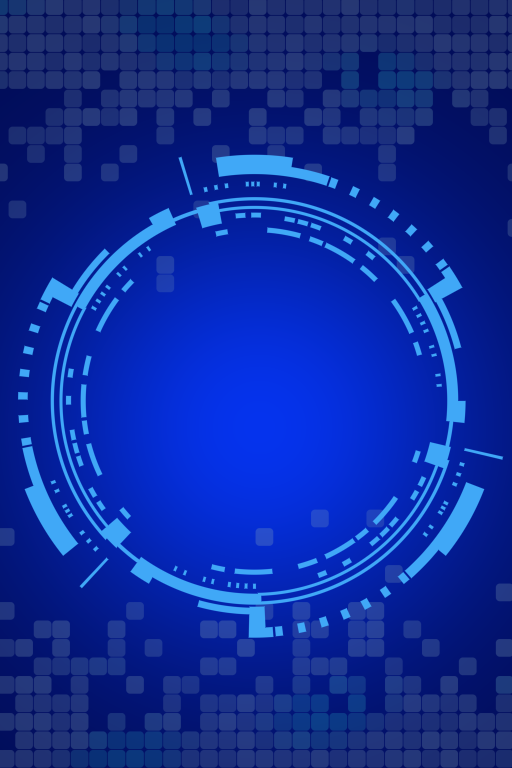
Reproduce this background procedurally as a WebGL 1 fragment shader.

```glsl
precision highp float;
uniform vec2 u_resolution;

float softness; // edge width, in ring radii

float hash(vec2 cell) {
  return fract(sin(dot(cell, vec2(12.99, 78.23))) * 4375.85);
}

// Piece of a ring: s = (degrees, radius)
float arc(vec2 s, float from, float to, float inner, float outer) {
  vec2 edge = abs(s - 0.5 * vec2(from + to, inner + outer)) - 0.5 * vec2(to - from, outer - inner);
  edge.x *= radians(s.y);
  return 1.0 - smoothstep(-softness, softness, max(edge.x, edge.y));
}

// Evenly spaced ring pieces, centred on start + k * spacing
float dashes(vec2 s, float start, float spacing, float count, float width, float inner, float outer) {
  float k = clamp(floor((s.x - start) / spacing + 0.5), 0.0, count - 1.0);
  float middle = start + k * spacing;
  return arc(s, middle - 0.5 * width, middle + 0.5 * width, inner, outer);
}

// Rounded tiles that thin out with depth from the edge
vec2 tiles(vec2 q, float density, float falloff, float seed) {
  const float pitch = 0.0361;
  vec2 cell = floor(q / pitch);
  vec2 local = abs(q - (cell + 0.5) * pitch);
  float depth = (cell.y + 0.5) * pitch;
  float chance = max(density - falloff * depth, 0.035 * step(depth, 0.5));
  float shape = length(max(local - 0.0095, 0.0)) - 0.0078;
  float pixel = 0.7 / u_resolution.x;
  float cover = 1.0 - smoothstep(-pixel, pixel, shape);
  float shown = step(hash(cell + seed), chance);
  float strength = 0.19 + 0.08 * hash(cell + seed + 31.0);
  float patches = sin(cell.x * 0.55 + seed) + sin(cell.x * 0.23 - cell.y * 0.9);
  float tint = smoothstep(0.0, 1.8, patches) * (1.0 - smoothstep(0.1, 0.25, depth));
  return vec2(cover * shown * strength, tint);
}

vec3 layTiles(vec3 color, vec2 tile) {
  vec3 tileColor = mix(vec3(0.54, 0.67, 0.73), vec3(0.16, 0.72, 0.78), tile.y);
  return mix(color, tileColor, tile.x);
}

// Three-fold dial; each third starts at its spike and runs clockwise
float dial(vec2 p) {
  float angle = degrees(atan(p.y, p.x));
  vec2 s = vec2(mod(110.0 - angle, 120.0) - 3.0, length(p));

  // Main ring: twin lines, thick part, thin link
  float m = arc(s, 4.0, 76.0, 0.984, 1.0);
  m = max(m, arc(s, 4.0, 76.0, 0.942, 0.957));
  m = max(m, arc(s, 75.0, 113.0, 0.946, 1.0));
  m = max(m, arc(s, 112.0, 121.0, 0.962, 0.981));
  m = max(m, arc(s, -6.0, 2.0, 0.962, 0.981));
  m = max(m, arc(s, 0.2, 6.6, 0.885, 0.99));
  m = max(m, arc(s, 107.0, 113.0, 0.95, 1.036));

  // Outer plate, spike, dashes and bracket
  m = max(m, arc(s, -0.35, 0.35, 1.058, 1.25));
  m = max(m, arc(s, 8.0, 26.0, 1.113, 1.208));
  m = max(m, arc(s, 25.0, 35.5, 1.113, 1.162));
  m = max(m, dashes(s, 36.9, 5.67, 7.0, 1.8, 1.113, 1.16));
  m = max(m, arc(s, 72.4, 78.4, 1.113, 1.162));
  m = max(m, arc(s, 74.2, 78.4, 1.01, 1.162));
  m = max(m, arc(s, 78.0, 92.5, 1.015, 1.048));

  // Small ticks
  m = max(m, dashes(s, 4.0, 2.8, 3.0, 0.9, 1.053, 1.076));
  m = max(m, dashes(s, 15.1, 1.45, 3.0, 0.8, 1.053, 1.076));
  m = max(m, dashes(s, 22.5, 2.5, 2.0, 0.8, 1.053, 1.076));
  m = max(m, dashes(s, 77.0, 2.6, 4.0, 0.9, 0.897, 0.922));
  m = max(m, dashes(s, 90.0, 2.7, 2.0, 0.8, 0.897, 0.922));
  m = max(m, dashes(s, 99.0, 3.2, 2.0, 0.8, 0.897, 0.922));

  // Inner dashes
  m = max(m, dashes(s, 12.7, 4.8, 2.0, 3.0, 0.9, 0.924));
  m = max(m, dashes(s, 28.0, 4.2, 3.0, 3.2, 0.895, 0.918));
  m = max(m, dashes(s, 47.2, 8.4, 2.0, 2.7, 0.9, 0.925));

  // Innermost arcs
  m = max(m, arc(s, 4.0, 8.0, 0.828, 0.853));
  m = max(m, arc(s, 21.3, 32.5, 0.828, 0.853));
  m = max(m, arc(s, 35.8, 40.4, 0.828, 0.853));
  m = max(m, arc(s, 41.5, 52.5, 0.828, 0.853));
  m = max(m, arc(s, 55.6, 62.2, 0.828, 0.853));
  m = max(m, arc(s, 71.0, 83.6, 0.828, 0.853));
  return max(m, arc(s, 87.0, 91.5, 0.828, 0.853));
}

void main() {
  vec2 p = gl_FragCoord.xy / u_resolution.x;
  float top = u_resolution.y / u_resolution.x;
  softness = 1.8 / u_resolution.x;

  // Central glow
  vec2 fromGlow = p - vec2(0.507, 0.665);
  float glow = exp(-4.6 * dot(fromGlow, fromGlow));
  vec3 color = mix(vec3(0.005, 0.045, 0.33), vec3(0.02, 0.2, 0.93), glow);

  // Mosaic at both ends
  color = layTiles(color, tiles(vec2(p.x - 0.016, top - p.y - 0.03), 1.24, 3.6, 3.0));
  color = layTiles(color, tiles(vec2(p.x + 0.007, p.y), 1.1, 3.1, 17.0));

  color = mix(color, vec3(0.25, 0.66, 0.97), dial((p - vec2(0.497, 0.717)) / 0.398));
  gl_FragColor = vec4(color, 1.0);
}
```
